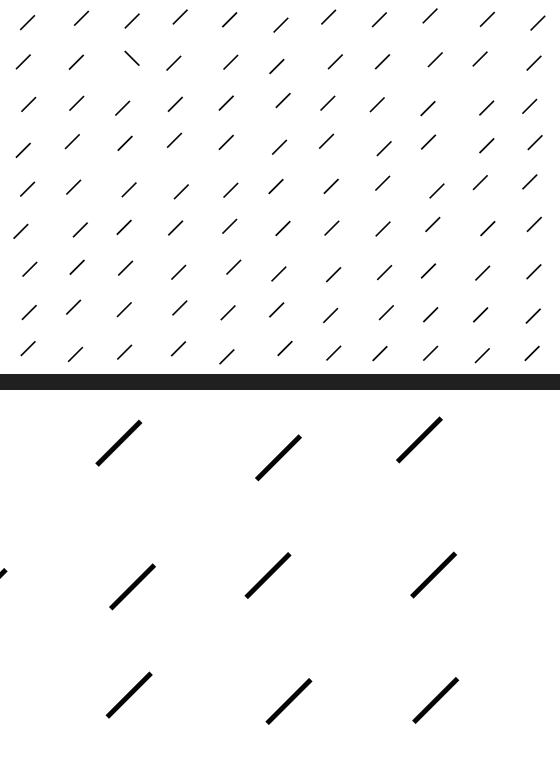
Top: the whole. Bottom: its middle third, enlarged.
Give the GLSL for this pattern, as a Shadertoy shader.

```glsl
#define GRID vec2(11.0, 9.0)       // repeats across and down
#define JITTER 0.0137              // largest shift of a stroke, in canvas heights
#define HALF_LENGTH 0.0276
#define HALF_WIDTH 0.00222
#define FLIPPED_CELL vec2(2.0, 7.0) // the one stroke that leans the other way
#define FLIPPED_SHIFT vec2(0.0127, 0.0107)
#define PAPER vec3(1.0)
#define INK vec3(0.02)

// Two independent values in 0..1 for each cell
vec2 hash22(vec2 p) {
    vec3 q = fract(p.xyx * vec3(0.1031, 0.1030, 0.0973));
    q += dot(q, q.yzx + 33.33);
    return fract((q.xx + q.yz) * q.zy);
}

// Antialiased butt-ended bar, long along x
float barCoverage(vec2 p, float pixel) {
    vec2 inside = vec2(HALF_LENGTH, HALF_WIDTH) - abs(p);
    vec2 cover = clamp(0.5 + inside / pixel, 0.0, 1.0);
    return cover.x * cover.y;
}

void mainImage(out vec4 fragColor, in vec2 fragCoord) {
    float pixel = 1.0 / iResolution.y;
    vec2 uv = fragCoord * pixel;
    vec2 cellSize = vec2(iResolution.x * pixel, 1.0) / GRID;
    vec2 cell = floor(uv / cellSize);
    bool flipped = all(lessThan(abs(cell - FLIPPED_CELL), vec2(0.5)));

    // Position relative to the shifted stroke centre
    vec2 shift = (2.0 * hash22(cell + 17.0) - 1.0) * JITTER;
    if (flipped) shift = FLIPPED_SHIFT;
    vec2 p = uv - (cell + 0.5) * cellSize - shift;
    if (flipped) p.x = -p.x;

    // Turn the diagonal onto the x axis
    vec2 local = vec2(p.x + p.y, p.y - p.x) * inversesqrt(2.0);
    fragColor = vec4(mix(PAPER, INK, barCoverage(local, pixel)), 1.0);
}
```
